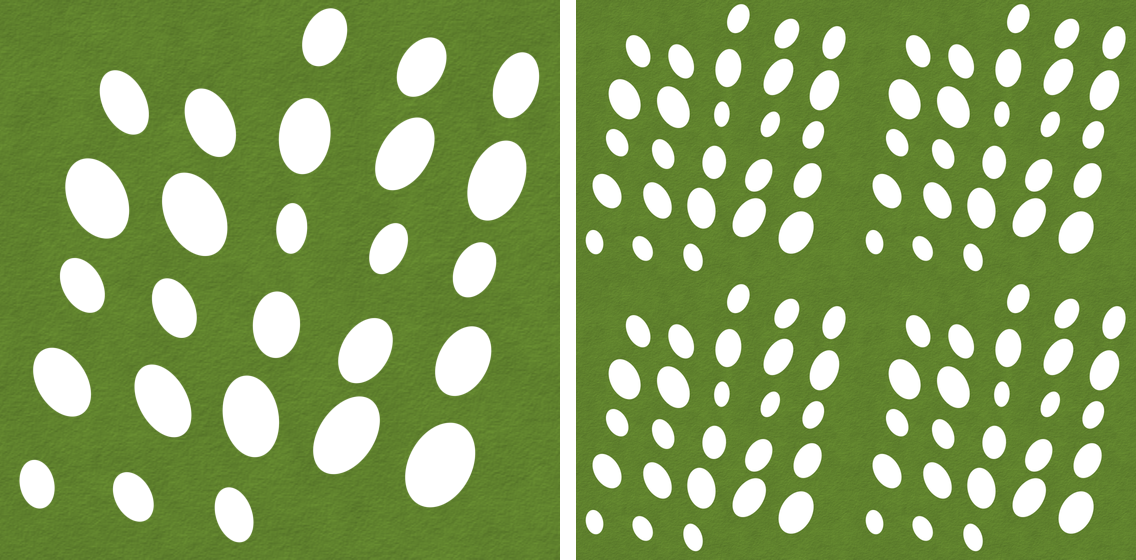
Left: one tile. Right: repeated 2 by 2.
A WebGL 2 fragment shader for this pattern:

```glsl
#version 300 es
precision highp float;

uniform vec2 u_resolution;
out vec4 fragColor;

// Colours
const vec3 GREEN = vec3(0.373, 0.508, 0.177);
const vec3 WHITE = vec3(1.0);

// Spots: SPOT_COUNT = LATTICE_STEP^2 + 1 gives a square lattice that wraps
const int SPOT_COUNT = 26;
const float LATTICE_STEP = 5.0;
const float SPREAD = 0.88;
const float JITTER = 0.022;
const float MIN_RADIUS = 0.044;
const float MAX_RADIUS = 0.081;
const float ASPECT_MIN = 0.61;
const float ASPECT_MAX = 0.71;
const float TILT = 0.5;
const float TILT_JITTER = 0.2;

// Embossed felt grain
const vec2 COARSE_CELLS = vec2(140.0, 190.0);
const vec2 FINE_CELLS = vec2(270.0, 350.0);
const vec2 LIGHT_OFFSET = vec2(-0.0007, 0.0012);
const float GRAIN_CONTRAST = 0.085;
const float MOTTLE_CONTRAST = 0.05;

const float TAU = 6.2831853;
const float GOLDEN = 0.618034;

// Two random values in 0..1 per integer cell
vec2 hash2(vec2 cell) {
    uvec2 v = uvec2(cell) * 1664525u + 1013904223u;
    v.x += v.y * 1664525u;
    v.y += v.x * 1664525u;
    v ^= v >> 16u;
    v.x += v.y * 1664525u;
    v.y += v.x * 1664525u;
    v ^= v >> 16u;
    return vec2(v >> 8u) / 16777216.0;
}

// Value noise that repeats after the given number of cells
float tiledNoise(vec2 uv, vec2 cells) {
    vec2 p = uv * cells;
    vec2 i = floor(p);
    vec2 f = p - i;
    f = f * f * (3.0 - 2.0 * f);
    vec2 lo = mod(i, cells);
    vec2 hi = mod(i + 1.0, cells);
    float bottom = mix(hash2(lo).x, hash2(vec2(hi.x, lo.y)).x, f.x);
    float top = mix(hash2(vec2(lo.x, hi.y)).x, hash2(hi).x, f.x);
    return mix(bottom, top, f.y);
}

float feltHeight(vec2 uv) {
    return 0.6 * tiledNoise(uv, COARSE_CELLS) + 0.5 * tiledNoise(uv, FINE_CELLS);
}

vec3 feltColor(vec2 uv) {
    float relief = feltHeight(uv - LIGHT_OFFSET) - feltHeight(uv + LIGHT_OFFSET);
    float mottle = 0.5 * tiledNoise(uv, vec2(22.0)) + 0.5 * tiledNoise(uv, vec2(64.0, 80.0)) - 0.5;
    float shade = GRAIN_CONTRAST * relief + MOTTLE_CONTRAST * mottle;
    return GREEN * (1.0 + 2.0 * shade);
}

// First-order distance to an ellipse outline
float ellipseDistance(vec2 p, vec2 radii) {
    float k = length(p / radii);
    return k * (k - 1.0) / max(length(p / (radii * radii)), 1e-4);
}

// Distance to the nearest spot; tilts fan out from the vertical centre line
float spotDistance(vec2 uv) {
    float nearest = 1.0;
    for (int n = 0; n < SPOT_COUNT; n++) {
        float id = float(n);
        vec2 place = hash2(vec2(id, 7.0)) - 0.5;
        vec2 shape = hash2(vec2(id, 31.0));

        vec2 lattice = fract((id + 0.5) * vec2(1.0, LATTICE_STEP) / float(SPOT_COUNT));
        vec2 center = 0.5 + SPREAD * (lattice - 0.5) + JITTER * place;
        float radius = mix(MIN_RADIUS, MAX_RADIUS, fract(id * GOLDEN));
        vec2 radii = radius * vec2(mix(ASPECT_MIN, ASPECT_MAX, shape.x), 1.0);

        float fan = clamp(1.5 * sin(TAU * center.x), -1.0, 1.0);
        float angle = TILT * fan + TILT_JITTER * (shape.y - 0.5);
        float c = cos(angle);
        float s = sin(angle);
        vec2 d = fract(uv - center + 0.5) - 0.5;
        vec2 local = vec2(c * d.x + s * d.y, c * d.y - s * d.x);
        nearest = min(nearest, ellipseDistance(local, radii));
    }
    return nearest;
}

void main() {
    vec2 uv = gl_FragCoord.xy / u_resolution;
    float edge = 0.75 / min(u_resolution.x, u_resolution.y);
    float spot = 1.0 - smoothstep(-edge, edge, spotDistance(uv));
    fragColor = vec4(mix(feltColor(uv), WHITE, spot), 1.0);
}
```
